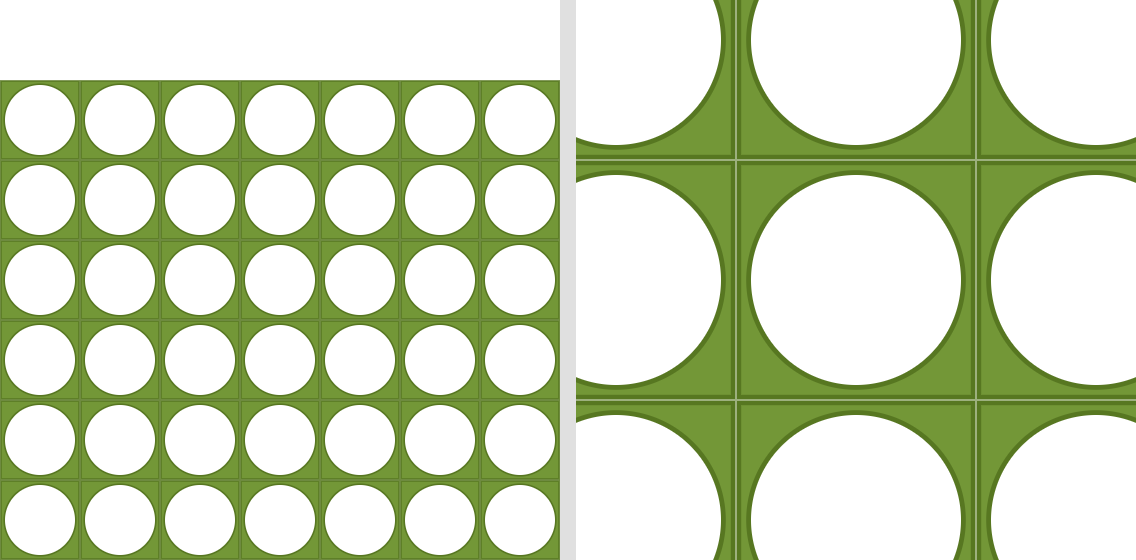
Left, the full canvas; right, a detail of the centre.
A Shadertoy shader for this pattern:

```glsl
// Rows of square green tiles, each pierced by a large white disc and outlined in
// darker green, with hairline white gaps between tiles and a blank strip on top.
// One tile is folded over the canvas; box-filtered edges give exact thin lines.

#define COLUMNS 7.0
#define ROWS 6.0
#define DISC_RADIUS 0.4475   // to the middle of its outline, in tiles
#define OUTLINE 0.020        // outline width, in tiles
#define GAP 0.0035           // white gap between tiles, in tiles
#define PAPER vec3(1.0)
#define LEAF vec3(0.45, 0.593, 0.217)
#define DARK_LEAF vec3(0.34, 0.465, 0.13)

// Pixel coverage of the half-space where d is negative.
float coverage(float d, float pixel) {
    return clamp(0.5 - d / pixel, 0.0, 1.0);
}

// Pixel coverage of a band around zero, accurate below one pixel.
float band(float d, float halfWidth, float pixel) {
    return coverage(d - halfWidth, pixel) - coverage(d + halfWidth, pixel);
}

// Coverage of the union of vertical and horizontal grid lines.
float gridLines(vec2 toLine, float halfWidth, float pixel) {
    return max(band(toLine.x, halfWidth, pixel), band(toLine.y, halfWidth, pixel));
}

void mainImage(out vec4 fragColor, in vec2 fragCoord) {
    float pixel = COLUMNS / iResolution.x;
    vec2 grid = fragCoord * pixel;
    vec2 fromCenter = fract(grid) - 0.5;
    vec2 toLine = fract(grid + 0.5) - 0.5;

    // Tile body and its border, split by the gap
    vec3 color = LEAF;
    color = mix(color, DARK_LEAF, gridLines(toLine, OUTLINE + 0.5 * GAP, pixel));
    color = mix(color, PAPER, gridLines(toLine, 0.5 * GAP, pixel));

    // Outlined disc
    float disc = length(fromCenter) - DISC_RADIUS;
    color = mix(color, DARK_LEAF, coverage(disc - 0.5 * OUTLINE, pixel));
    color = mix(color, PAPER, coverage(disc + 0.5 * OUTLINE, pixel));

    // Blank strip above the last row
    float tiled = coverage(grid.y - ROWS + 0.5 * GAP, pixel);
    fragColor = vec4(mix(PAPER, color, tiled), 1.0);
}
```
